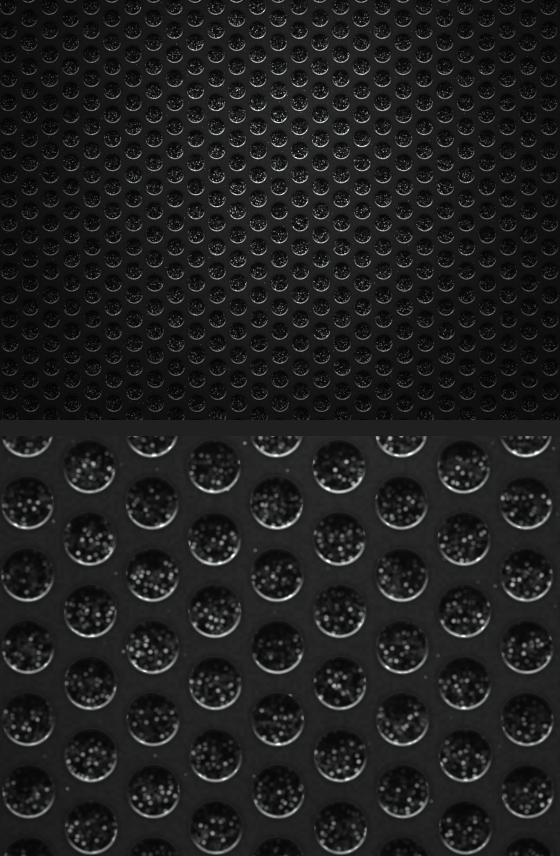
Top, the full canvas; bottom, a detail of the centre.
Reproduce this pattern procedurally as a WebGL 1 fragment shader.

```glsl
precision highp float;
// Perforated black metal sheet over glittering grit, lit by a soft spotlight.
uniform vec2 u_resolution;

// All lengths are fractions of the canvas height.
const vec2 PITCH = vec2(0.0495, 0.0573);
const vec2 FIRST_HOLE = vec2(0.0235, 0.0122);
const float HOLE_RADIUS = 0.0208;
const float RIM_WIDTH = 0.0019;
const float GRIT_SCALE = 205.0;
const vec2 SPOT_CENTER = vec2(0.70, 0.64);
const vec3 METAL_TINT = vec3(0.97, 1.0, 0.98);

float hash(vec2 p) {
  return fract(sin(dot(p, vec2(127.1, 311.7))) * 43758.5453);
}

float valueNoise(vec2 p) {
  vec2 i = floor(p);
  vec2 f = fract(p);
  f = f * f * (3.0 - 2.0 * f);
  float bottom = mix(hash(i), hash(i + vec2(1.0, 0.0)), f.x);
  float top = mix(hash(i + vec2(0.0, 1.0)), hash(i + vec2(1.0, 1.0)), f.x);
  return mix(bottom, top, f.y);
}

// Brightest of the randomly placed glints near p; higher rarity means fewer.
float glints(vec2 p, float radius, float rarity) {
  vec2 cell = floor(p);
  float brightest = 0.0;
  for (int y = -1; y <= 1; y++) {
    for (int x = -1; x <= 1; x++) {
      vec2 id = cell + vec2(float(x), float(y));
      vec2 center = id + vec2(hash(id + 3.7), hash(id + 19.3));
      float strength = pow(hash(id + 41.9), rarity);
      float spot = 1.0 - smoothstep(0.1, radius, distance(p, center));
      brightest = max(brightest, strength * spot);
    }
  }
  return brightest;
}

// Offset from the nearest hole centre in xy, hole id in zw.
vec4 nearestHole(vec2 p) {
  vec2 q = p - FIRST_HOLE;
  q.x += 0.005 * q.y;
  float column = floor(q.x / PITCH.x + 0.5);
  q.y -= 0.5 * PITCH.y * mod(column, 2.0);
  float row = floor(q.y / PITCH.y + 0.5);
  vec2 id = vec2(column, row);
  return vec4(q - id * PITCH, id);
}

float spotlight(vec2 p) {
  vec2 d = (p - SPOT_CENTER) * vec2(1.0, 0.9);
  return mix(0.27, 1.0, exp(-4.2 * dot(d, d)));
}

// Grit at the bottom of a hole, shaded by the upper wall.
float gritShade(vec2 p, vec2 local, vec2 id) {
  vec2 g = p * GRIT_SCALE;
  float lumps = valueNoise(g * 0.9) * valueNoise(g * 1.7 + 8.0);
  float sparkle = glints(g, 0.62, 2.6);
  float height = local.y / HOLE_RADIUS + 0.3 * (valueNoise(g * 0.5) - 0.5);
  float shadow = 1.0 - smoothstep(-0.05, 0.75, height);
  float variation = mix(0.8, 1.15, hash(id + 5.0));
  return 0.03 + (0.24 * lumps + 0.58 * sparkle) * variation * mix(0.12, 1.0, shadow);
}

// Satin sheet with fine texture and scattered dust.
float plateShade(vec2 p, float edge) {
  float texture = 0.9 + 0.2 * valueNoise(p * 330.0);
  float patches = 0.92 + 0.16 * valueNoise(p * 7.0);
  float dust = 0.3 * glints(p * 90.0, 0.18, 30.0);
  float soften = mix(0.8, 1.0, smoothstep(0.0, 0.006, edge));
  return 0.15 * texture * patches * soften + dust;
}

// Thin lip, brightest where the lower wall catches the light.
float rimShade(vec2 local, float edge, float pixel, vec2 id) {
  float lower = -dot(normalize(local + 1e-5), normalize(vec2(-0.12, 1.0)));
  float crescent = smoothstep(0.05, 0.95, lower);
  float line = 1.0 - smoothstep(0.0, RIM_WIDTH + 0.5 * pixel, abs(edge + 0.0006));
  float wear = mix(0.75, 1.1, valueNoise(local * 160.0 + id * 13.0));
  return line * (0.04 + 0.62 * crescent * wear);
}

void main() {
  vec2 p = gl_FragCoord.xy / u_resolution.y;
  float pixel = 1.0 / u_resolution.y;
  vec4 hole = nearestHole(p);
  float edge = length(hole.xy) - HOLE_RADIUS;

  // Layers
  float inside = 1.0 - smoothstep(-0.7 * pixel, 0.7 * pixel, edge);
  float shade = mix(plateShade(p, edge), gritShade(p, hole.xy, hole.zw), inside);
  shade += rimShade(hole.xy, edge, pixel, hole.zw);

  // Lighting
  vec3 color = METAL_TINT * shade * spotlight(p) + 0.006;
  gl_FragColor = vec4(color, 1.0);
}
```
